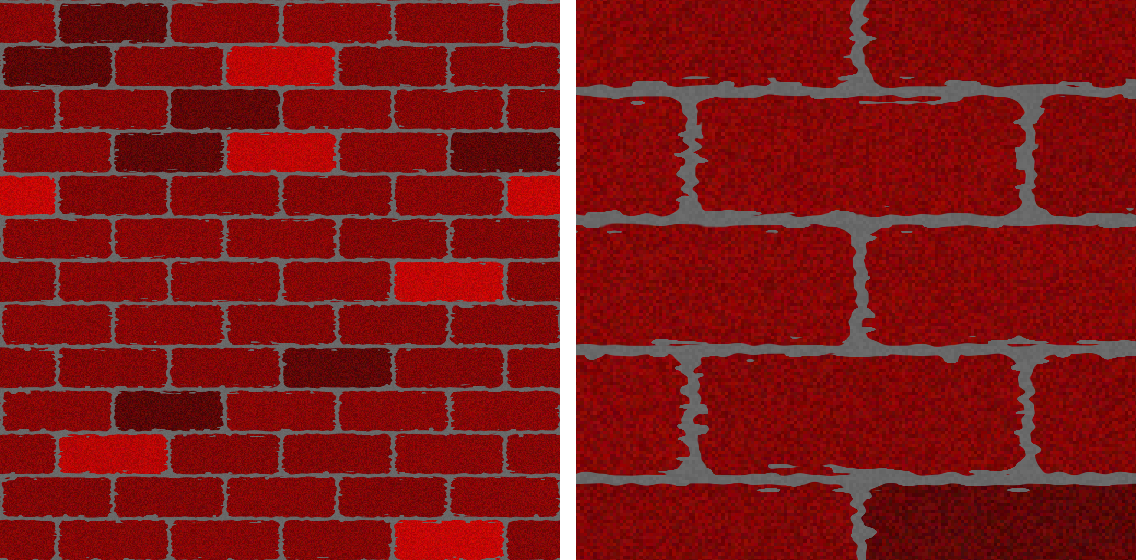
Left, the full canvas; right, a detail of the centre.
This texture is drawn by a Shadertoy shader. Its source:

```glsl
float hash(vec2 p) {
    vec3 q = fract(p.xyx * 0.1031);
    q += dot(q, q.yzx + 33.33);
    return fract((q.x + q.y) * q.z);
}

// Value noise that tiles over the canvas
float noise(vec2 uv, vec2 cells) {
    vec2 p = uv * cells, i = floor(p), f = fract(p);
    f = f * f * (3.0 - 2.0 * f);
    float a = hash(mod(i, cells));
    float b = hash(mod(i + vec2(1, 0), cells));
    float c = hash(mod(i + vec2(0, 1), cells));
    float d = hash(mod(i + vec2(1, 1), cells));
    return mix(mix(a, b, f.x), mix(c, d, f.x), f.y);
}

float roundedBox(vec2 p, vec2 halfSize, float radius) {
    vec2 q = abs(p) - halfSize + radius;
    return length(max(q, 0.0)) + min(max(q.x, q.y), 0.0) - radius;
}

// Most bricks share one red, with some dark and some bright
vec3 brickColour(vec2 id) {
    float pick = hash(id + 17.0);
    vec3 tint = vec3(0.51, 0.025, 0.025);
    if (pick < 0.18) tint = vec3(0.36, 0.025, 0.025);
    if (pick > 0.85) tint = vec3(0.74, 0.025, 0.02);
    return tint * (0.96 + 0.08 * hash(id + 53.0));
}

void mainImage(out vec4 fragColor, in vec2 fragCoord) {
    vec2 uv = fragCoord / iResolution.xy;

    // Running bond: 5 bricks across, 13 courses, even courses shifted by half
    vec2 grid = vec2(5, 13);
    vec2 p = (uv + vec2(-0.002, 0.003)) * grid;
    p.x += 0.5 * (1.0 - mod(floor(p.y), 2.0));
    vec2 id = mod(floor(p), grid);
    vec2 local = (fract(p) - 0.5) / grid;

    // Ragged outline with chips drawn out sideways
    vec2 wobble = vec2(noise(uv, vec2(80, 240)), noise(uv + 0.37, vec2(110, 200))) - 0.5;
    float dist = roundedBox(local + wobble * vec2(0.006, 0.003), vec2(0.0964, 0.0354), 0.012);
    dist += 0.005 * smoothstep(0.68, 0.9, noise(uv + 0.71, vec2(75, 260)));
    float brick = 1.0 - smoothstep(-0.6, 0.6, dist * iResolution.y);

    // Fine grain, independent in each channel
    vec2 speck = floor(uv * 512.0);
    vec3 grain = vec3(hash(speck), hash(speck + 619.0), hash(speck + 1291.0)) - 0.5;

    vec3 mortar = vec3(0.41) + 0.04 * grain.x;
    vec3 clay = brickColour(id) + grain * vec3(0.2, 0.07, 0.08);
    fragColor = vec4(clamp(mix(mortar, clay, brick), 0.0, 1.0), 1.0);
}
```
